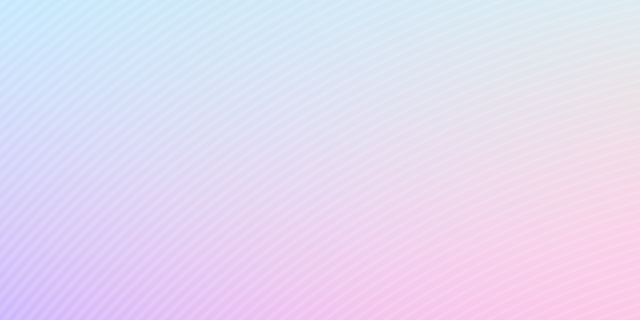
Write a Shadertoy shader that draws this background.

```glsl
// Pastel blue, violet and pink gradient under fine, pale curved stripes.

// Smooth curve through three colours at x = 0, 0.5 and 1.
vec3 blendRow(vec3 left, vec3 middle, vec3 right, float x) {
    return left * (2.0 * x - 1.0) * (x - 1.0)
         + middle * 4.0 * x * (1.0 - x)
         + right * x * (2.0 * x - 1.0);
}

// Smooth curve through four colours at y = 0, 1/3, 2/3 and 1.
vec3 blendColumn(vec3 bottom, vec3 lower, vec3 upper, vec3 top, float y) {
    float t = 3.0 * y;
    return bottom * (1.0 - t) * (2.0 - t) * (3.0 - t) / 6.0
         + lower * t * (2.0 - t) * (3.0 - t) / 2.0
         + upper * t * (t - 1.0) * (3.0 - t) / 2.0
         + top * t * (t - 1.0) * (t - 2.0) / 6.0;
}

vec3 pastelGradient(vec2 uv) {
    vec3 bottom = blendRow(vec3(0.81, 0.72, 1.0), vec3(0.95, 0.77, 0.95), vec3(0.99, 0.79, 0.91), uv.x);
    vec3 lower = blendRow(vec3(0.84, 0.80, 0.985), vec3(0.925, 0.84, 0.95), vec3(0.98, 0.84, 0.92), uv.x);
    vec3 upper = blendRow(vec3(0.82, 0.87, 0.99), vec3(0.88, 0.89, 0.96), vec3(0.935, 0.89, 0.915), uv.x);
    vec3 top = blendRow(vec3(0.78, 0.92, 1.0), vec3(0.83, 0.92, 0.975), vec3(0.88, 0.93, 0.96), uv.x);
    return blendColumn(bottom, lower, upper, top, uv.y);
}

// Coverage of concentric arcs, broad at the left and thin at the right.
float arcStripes(vec2 p, float across) {
    float spacing = 0.028;
    float radius = length(p - vec2(2.73, -2.23));
    float distanceToLine = abs(fract(radius / spacing) - 0.5) * spacing;
    float halfWidth = mix(0.007, 0.003, across);
    float softness = 0.003 + 0.5 / iResolution.y;
    return 1.0 - smoothstep(halfWidth - softness, halfWidth + softness, distanceToLine);
}

void mainImage(out vec4 fragColor, in vec2 fragCoord) {
    vec2 uv = fragCoord / iResolution.xy;
    vec2 p = fragCoord / iResolution.y;

    // Base gradient, slightly deepened between the pale stripes
    vec3 color = pastelGradient(uv) - 0.008;

    // Translucent white stripes
    color = mix(color, vec3(1.0), 0.15 * arcStripes(p, uv.x));

    fragColor = vec4(clamp(color, 0.0, 1.0), 1.0);
}
```
